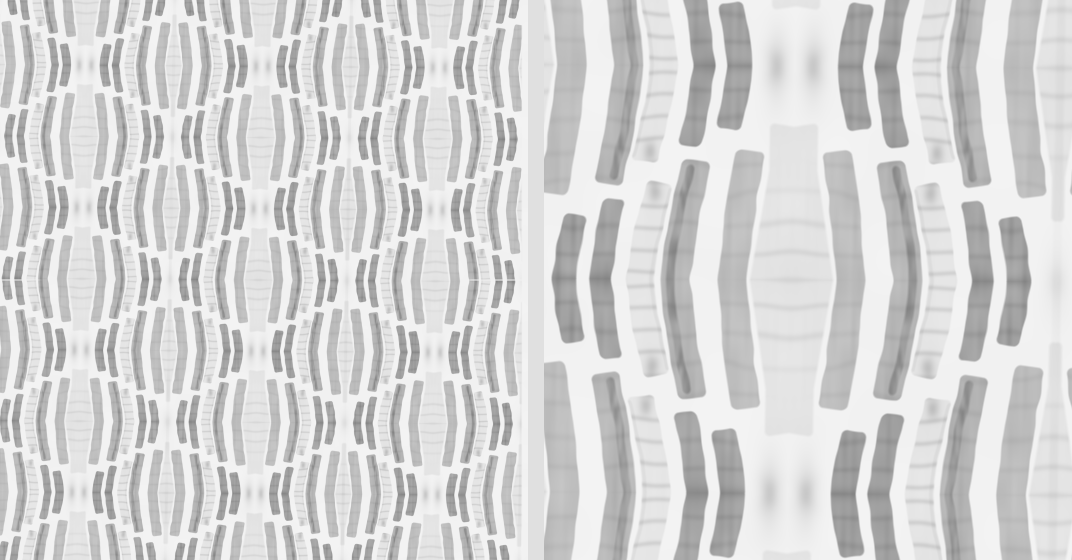
Left, the full canvas; right, a detail of the centre.
Write a Shadertoy shader that draws this pattern.

```glsl
const float CANVAS_HEIGHT = 768.0;           // drawing units from top to bottom
const vec2 PERIOD = vec2(242.5, 195.3);      // spacing of the lens lattice
const float PAPER = 0.955;

float hash(vec2 p) {
    return fract(sin(dot(p, vec2(127.1, 311.7))) * 43758.5453);
}

float noise(vec2 p) {
    vec2 i = floor(p), f = fract(p);
    f = f * f * (3.0 - 2.0 * f);
    return mix(mix(hash(i), hash(i + vec2(1, 0)), f.x),
               mix(hash(i + vec2(0, 1)), hash(i + vec2(1, 1)), f.x), f.y);
}

float softSpot(vec2 p, vec2 radius) {
    p /= radius;
    return exp(-dot(p, p));
}

// Coverage of a bowed bar with slanted, rounded ends (p.y >= 0)
float bowedBar(vec2 p, float centre, float bow, vec2 halfSize, float aa) {
    float x = p.x - centre + bow * pow(p.y / halfSize.y, 1.3);
    float corner = min(2.5, halfSize.x);
    vec2 e = abs(vec2(x, p.y - 0.13 * x)) - halfSize + corner;
    float d = length(max(e, 0.0)) + min(max(e.x, e.y), 0.0) - corner;
    return smoothstep(aa, -aa, d);
}

// Thin horizontal wrinkles, unevenly spaced
float wrinkles(vec2 p, float spacing) {
    float wobble = 2.5 * noise(p * vec2(0.06, 0.05));
    return pow(0.5 + 0.5 * cos(6.2832 * p.y / spacing + wobble), 7.0);
}

// Uneven pigment: vertical streaks and blotches around 1.0
float pigment(vec2 p, float seed) {
    float streaks = noise(p * vec2(0.45, 0.04) + 7.0);
    float blotches = noise(p * vec2(0.12, 0.09) + seed * 3.0);
    return 0.83 + 0.18 * streaks + 0.16 * blotches;
}

// Ink of one mirrored lens; shift moves all bars towards or away from its axis
float lensInk(vec2 local, vec2 cell, float shift, float aa) {
    float seed = hash(cell);
    vec2 p = abs(local);
    vec2 q = p + 1.2 * (vec2(noise(p * 0.13), noise(p * 0.11 + 20.0)) - 0.5);
    q.y = abs(q.y + 0.6 * (seed - 0.5));
    q.x -= shift;
    float wash = pigment(p, seed);
    float lines = wrinkles(p, 14.0);
    float crease = exp(-p.y * p.y / 10.0);

    // Pale core
    float core = bowedBar(vec2(p.x, q.y), 0.0, 0.0,
                          vec2(mix(19.0, 11.0, min(p.y / 50.0, 1.0)) + shift, 70.0), aa * 1.5);
    float ink = core * (0.055 * wash + 0.05 * lines * smoothstep(60.0, 20.0, p.y));

    // Broad bar
    float broad = bowedBar(q, 27.0, 7.5, vec2(6.7, 59.0), aa);
    ink += broad * (0.205 * wash + 0.025 * lines);

    // Streaked bar with a dark stripe on its outer side
    float streaked = bowedBar(q, 53.0, 8.5, vec2(6.8, 54.0), aa);
    float stripe = bowedBar(q, 55.5, 8.5, vec2(1.9, 52.0), aa * 1.3);
    ink += streaked * (0.235 * wash + 0.03 * lines);
    ink += stripe * (0.05 + 0.13 * noise(p * vec2(0.5, 0.14)));

    // Pale ladder with smudged ends
    float ladder = bowedBar(q, 69.0, 8.0, vec2(6.3, 44.0), aa);
    float rail = bowedBar(q, 64.0, 8.0, vec2(0.8, 42.0), aa);
    ink += ladder * (0.05 * wash + 0.08 * wrinkles(p + 5.0, 10.5)) + 0.035 * rail;
    ink += ladder * 0.14 * softSpot(q - vec2(63.5, 40.0), vec2(3.0, 4.5));

    // Two short dark bars
    float dark = bowedBar(q, 87.5, 6.0, vec2(5.2, 36.5), aa)
               + bowedBar(q, 104.0, 5.0, vec2(5.6, 29.0), aa);
    ink += dark * (0.315 * wash + 0.04 * lines + 0.06 * crease);

    // Blurred spots between neighbouring lenses
    vec2 spot = q - vec2(121.0, 0.0);
    float strength = shift < 0.0 ? 1.0 : 0.4;
    ink += strength * (0.075 * softSpot(spot, vec2(6.0, 18.0))
                     + 0.085 * softSpot(spot, vec2(3.5, 8.0)));
    return ink * (0.97 + 0.06 * seed);
}

// One lattice of lenses
float latticeInk(vec2 p, float shift, float aa) {
    vec2 cell = floor(p / PERIOD + 0.5);
    return lensInk(p - cell * PERIOD, cell, shift, aa);
}

void mainImage(out vec4 fragColor, in vec2 fragCoord) {
    float unit = CANVAS_HEIGHT / iResolution.y;
    vec2 p = vec2(fragCoord.x, iResolution.y - fragCoord.y) * unit;
    float aa = max(0.75 * unit, 0.6);

    // Slightly skewed print, rows offset by half a repeat
    vec2 q = p - vec2(117.0, 187.0) + vec2(0.017 * (p.y - 90.0), -0.007 * (p.x - 115.0));
    float ink = latticeInk(q, 0.0, aa) + latticeInk(q + 0.5 * PERIOD, -8.0, aa);

    // Faint vertical line along the narrow lens axis
    float axis = abs(fract(q.x / PERIOD.x) - 0.5) * PERIOD.x;
    ink += 0.035 * smoothstep(3.0, 1.0, axis) * noise(p * vec2(0.1, 0.03));

    // Bare right margin and a worn seam near both sides
    ink *= smoothstep(717.0, 714.0, p.x);
    float sides = smoothstep(60.0, 45.0, p.x) + smoothstep(635.0, 650.0, p.x);
    ink *= 1.0 - 0.85 * sides * smoothstep(aa + 0.5, 0.0, abs(p.y - 384.0));

    float grey = PAPER - ink - 0.012 * noise(p * 0.04);
    fragColor = vec4(vec3(clamp(grey, 0.0, 1.0)), 1.0);
}
```
